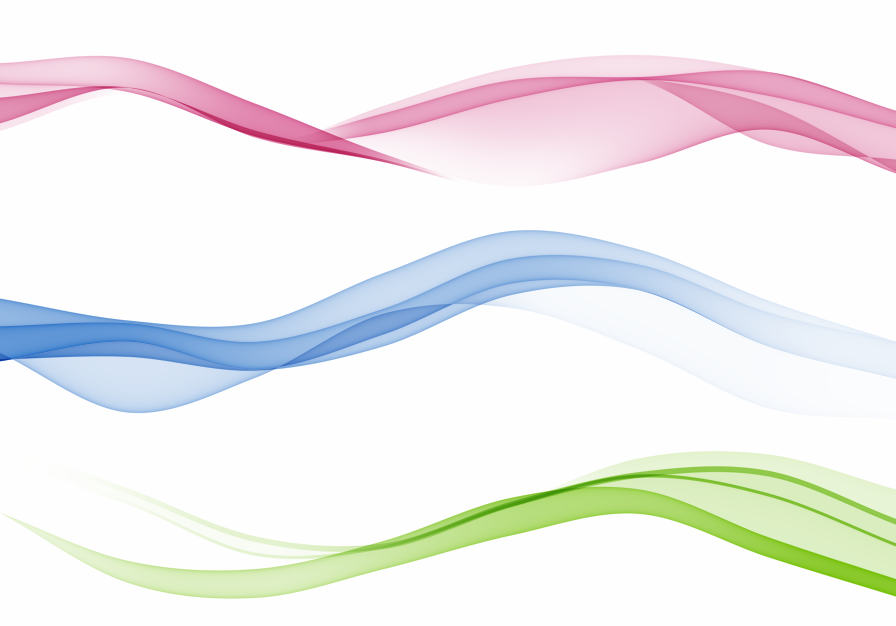
Give the GLSL for this background, as a Shadertoy shader.

```glsl
// Three translucent silk waves, pink, blue and green, drifting over white.
// Each wave is a stack of films between two smooth splines; films multiply
// like dyed glass and grow denser along their rims.

// Smooth curve through eight evenly spaced heights, in thousandths of the canvas.
float curve(float x, vec4 a, vec4 b) {
    float h[10] = float[10](2.0 * a.x - a.y, a.x, a.y, a.z, a.w,
                            b.x, b.y, b.z, b.w, 2.0 * b.w - b.z);
    float s = clamp(x, 0.0, 1.0) * 7.0;
    int i = min(int(s), 6);
    float t = s - float(i);
    float p = h[i], q = h[i + 1], r = h[i + 2], w = h[i + 3];
    return (q + 0.5 * t * (r - p + t * (2.0 * p - 5.0 * q + 4.0 * r - w
            + t * (3.0 * (q - r) + w - p)))) / 1000.0;
}

// Crisp line with a soft shade behind it.
float rim(float d) {
    d = abs(d);
    return 0.6 * exp(-d / 0.003) + 0.4 * exp(-d / 0.018);
}

// Density of a film between edges a and b, with a rim strength for each.
float film(float y, float a, float b, float fill, float rimA, float rimB) {
    float soft = 0.8 / iResolution.y;
    float inside = smoothstep(-soft, soft, y - min(a, b))
                 * smoothstep(-soft, soft, max(a, b) - y);
    return inside * clamp(fill + rimA * rim(y - a) + rimB * rim(y - b), 0.0, 1.0);
}

void dye(inout vec3 color, vec3 tint, float density) {
    color *= mix(vec3(1.0), tint, density);
}

void pinkWave(inout vec3 color, float x, float y) {
    vec3 tint = vec3(0.80, 0.17, 0.45);
    // Left twist
    float crest = curve(x, vec4(899, 907, 834, 754), vec4(693, 683, 683, 683));
    float under = curve(x, vec4(866, 853, 782, 741), vec4(690, 683, 683, 683));
    float foldTop = curve(x, vec4(844, 860, 791, 745), vec4(692, 683, 683, 683));
    float foldLow = curve(x, vec4(803, 860, 780, 741), vec4(690, 683, 683, 683));
    float tail = 1.0 - smoothstep(0.36, 0.52, x);
    float dense = smoothstep(0.08, 0.30, x);
    dye(color, tint, tail * film(y, crest, under, 0.10 + 0.40 * dense, 0.28, 0.45));
    dye(color, tint, tail * film(y, foldTop, foldLow, 0.35, 0.35, 0.3));
    dye(color, tint, tail * (1.0 - smoothstep(0.04, 0.15, x))
        * film(y, under, foldLow - 0.012, 0.12, 0.2, 0.0));

    // Right sail
    float veil = curve(x, vec4(740, 740, 758, 831), vec4(892, 912, 885, 823));
    float bandTop = curve(x, vec4(740, 740, 765, 819), vec4(872, 877, 885, 823));
    float bandLow = curve(x, vec4(740, 740, 762, 788), vec4(842, 872, 847, 795));
    float hem = curve(x, vec4(850, 840, 795, 747), vec4(702, 739, 793, 723));
    float start = smoothstep(0.32, 0.42, x);
    float right = smoothstep(0.58, 0.80, x);
    float glow = mix(0.15 + 0.85 * smoothstep(0.0, 0.14, y - hem), 1.0, right);
    dye(color, tint, start * film(y, veil, bandTop, 0.11, 0.08, 0.1));
    dye(color, tint, start * film(y, bandTop, bandLow, 0.32, 0.30, 0.40));
    dye(color, tint, start * film(y, bandLow, hem, 0.24 * glow, 0.08, 0.45 * right));

    // Crossing fold at the far right
    float crossTop = curve(x, vec4(888), vec4(888, 875, 832, 726));
    float crossLow = curve(x, vec4(888), vec4(888, 872, 769, 745));
    dye(color, tint, smoothstep(0.69, 0.76, x)
        * film(y, crossTop, crossLow, 0.26, 0.12, 0.18));
}

void blueWave(inout vec3 color, float x, float y) {
    vec3 tint = vec3(0.13, 0.43, 0.78);
    float crest = curve(x, vec4(523, 488, 484, 564), vec4(631, 601, 520, 454));
    float bandTop = curve(x, vec4(479, 484, 454, 507), vec4(587, 577, 501, 454));
    float bandLow = curve(x, vec4(423, 454, 410, 466), vec4(547, 536, 447, 395));
    float hem = curve(x, vec4(426, 430, 408, 447), vec4(529, 536, 447, 395));
    float leaf = curve(x, vec4(436, 341, 397, 499), vec4(508, 441, 348, 330));
    float left = 1.0 - smoothstep(0.0, 0.45, x);
    float fade = 1.0 - 0.78 * smoothstep(0.55, 0.95, x);
    float leafFade = 1.0 - 0.85 * smoothstep(0.42, 0.62, x);
    dye(color, tint, fade * film(y, crest, bandTop, 0.19 + 0.25 * left, 0.35, 0.12));
    dye(color, tint, fade * film(y, bandTop, bandLow, 0.32 + 0.32 * left, 0.35, 0.4));
    dye(color, tint, fade * film(y, bandLow, hem, 0.20 + 0.30 * left, 0.1, 0.4));
    dye(color, tint, leafFade * film(y, bandLow, leaf, 0.18, 0.05, 0.38)
        * (1.0 - 0.6 * smoothstep(0.8, 1.0, x)));
}

void greenWave(inout vec3 color, float x, float y) {
    vec3 tint = vec3(0.47, 0.76, 0.04);
    float veil = curve(x, vec4(192, 199, 125, 132), vec4(196, 268, 274, 218));
    float highStrand = curve(x, vec4(292, 220, 143, 132), vec4(199, 246, 248, 171));
    float lowStrand = curve(x, vec4(264, 199, 117, 129), vec4(196, 242, 212, 132));
    float bandTop = curve(x, vec4(181, 104, 91, 136), vec4(205, 218, 142, 75));
    float bandLow = curve(x, vec4(181, 69, 45, 91), vec4(145, 179, 110, 47));
    float right = smoothstep(0.30, 0.62, x);
    float deep = smoothstep(0.72, 0.95, x);
    float start = smoothstep(0.0, 0.22, x);
    dye(color, tint, smoothstep(0.56, 0.72, x) * film(y, veil, bandTop, 0.16, 0.06, 0.0));
    dye(color, tint, right * film(y, lowStrand, bandTop, 0.09, 0.15, 0.0));
    dye(color, tint, (0.3 + 0.7 * start)
        * film(y, bandTop, bandLow, 0.16 + 0.32 * right + 0.25 * deep, 0.38, 0.34));

    // Slender strands and the haze between them
    float strands = smoothstep(0.06, 0.28, x) * (0.25 + 0.75 * right);
    dye(color, tint, strands * film(y, highStrand, highStrand - 0.009, 0.45, 0.2, 0.2));
    dye(color, tint, strands * film(y, lowStrand, lowStrand - 0.005, 0.45, 0.3, 0.2));
    dye(color, tint, start * film(y, highStrand, lowStrand, 0.04 + 0.08 * right, 0.0, 0.0));
}

void mainImage(out vec4 fragColor, in vec2 fragCoord) {
    vec2 uv = fragCoord / iResolution.xy;
    vec3 color = vec3(0.996);
    pinkWave(color, uv.x, uv.y);
    blueWave(color, uv.x, uv.y);
    greenWave(color, uv.x, uv.y);
    fragColor = vec4(color, 1.0);
}
```
